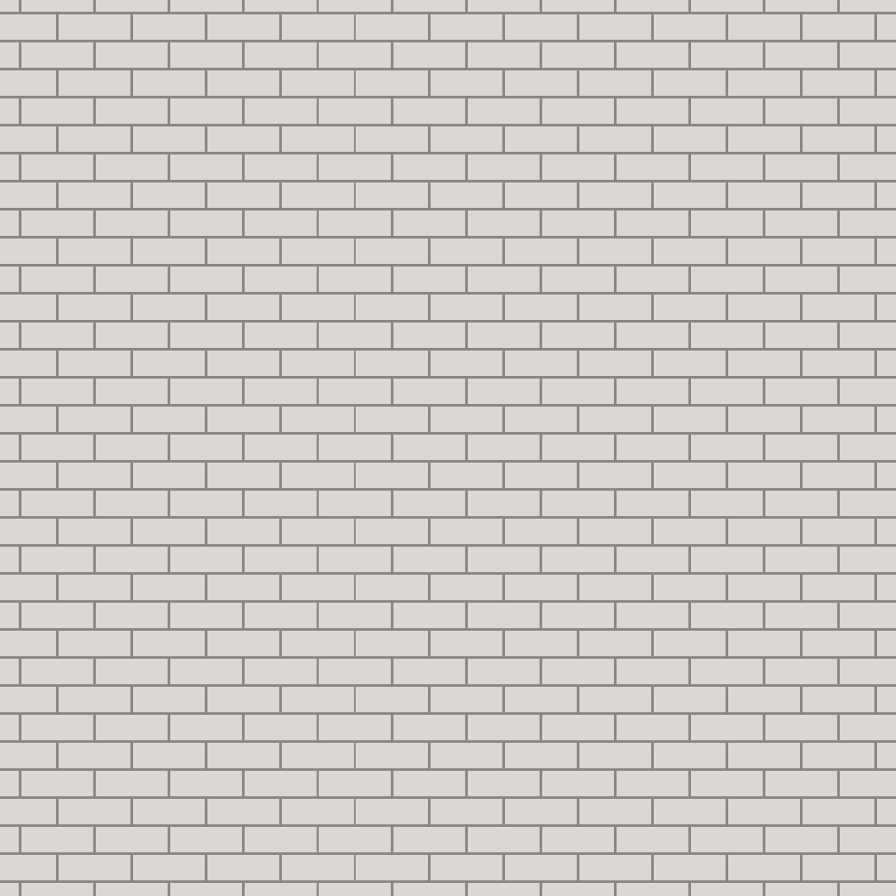
A three.js fragment shader for this texture:

```glsl
varying vec2 vUv;

const vec2 BRICK = vec2(0.08303, 0.03127);   // pitch across and down
const vec2 ORIGIN = vec2(0.0640, 0.0146);    // first joint, from the top left
const float JOINT_WIDTH = 0.0029;
const float NARROW_COLUMN = 4.0;             // column whose joints are slimmer
const float NARROW_EVEN = 0.62;
const float NARROW_ODD = 0.82;
const float RIM_WIDTH = 0.002;
const float RIM_STRENGTH = 0.4;

const vec3 BRICK_COLOR = vec3(0.867, 0.843, 0.830);
const vec3 RIM_COLOR = vec3(0.905, 0.885, 0.872);
const vec3 JOINT_COLOR = vec3(0.525, 0.515, 0.512);

// Smoothed coverage of a line of the given width at signed distance d
float line(float d, float width, float pixel) {
  float inner = min(d + 0.5 * pixel, 0.5 * width);
  float outer = max(d - 0.5 * pixel, -0.5 * width);
  return clamp((inner - outer) / pixel, 0.0, 1.0);
}

void main() {
  vec2 pixel = max(fwidth(vUv), vec2(0.00001));
  vec2 p = (vec2(vUv.x, 1.0 - vUv.y) - ORIGIN) / BRICK;

  // Running bond: every other row shifts by half a brick
  float odd = mod(floor(p.y), 2.0);
  p.x += 0.5 * odd;

  // Signed distance to the nearest joint on each axis
  vec2 nearest = floor(p + 0.5);
  vec2 d = (p - nearest) * BRICK;

  // Joint widths, with one slimmer column
  float narrow = 1.0 - step(0.5, abs(nearest.x - NARROW_COLUMN));
  float upright = JOINT_WIDTH * mix(1.0, mix(NARROW_EVEN, NARROW_ODD, odd), narrow);
  float joint = max(line(d.x, upright, pixel.x), line(d.y, JOINT_WIDTH, pixel.y));

  // Faint light rim on the upper and left brick edges
  float rimX = line(d.x - 0.5 * (upright + RIM_WIDTH), RIM_WIDTH, pixel.x);
  float rimY = line(d.y - 0.5 * (JOINT_WIDTH + RIM_WIDTH), RIM_WIDTH, pixel.y);

  vec3 color = mix(BRICK_COLOR, RIM_COLOR, RIM_STRENGTH * max(rimX, rimY));
  color = mix(color, JOINT_COLOR, joint);
  gl_FragColor = vec4(color, 1.0);
}
```
